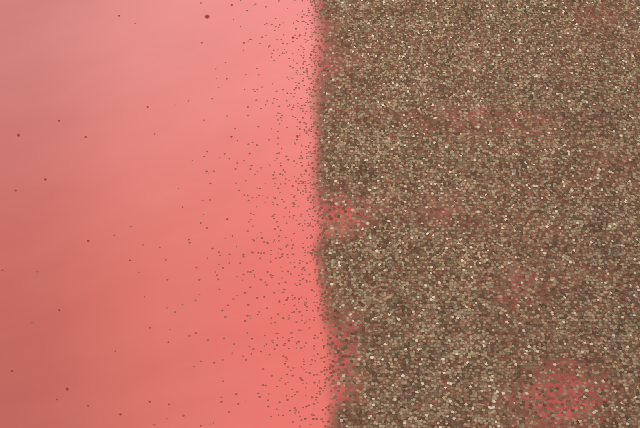
Reproduce this texture procedurally as a Shadertoy shader.

```glsl
// Smooth coral paint on the left meets a strewn bed of fine gravel on the right.
// Grains are jittered cells whose density follows the ragged border, gradient
// noise and a few thin patches; stray grains fade out across the paint.

vec3 hash3(vec2 p) {
    vec3 q = fract(p.xyx * vec3(0.1031, 0.1030, 0.0973));
    q += dot(q, q.yxz + 33.33);
    return fract((q.xxy + q.yzz) * q.zyx);
}

float gradientNoise(vec2 p) {
    vec2 i = floor(p), f = p - i;
    vec2 u = f * f * f * (f * (f * 6.0 - 15.0) + 10.0);
    vec4 n;
    for (int k = 0; k < 4; k++) {
        vec2 corner = vec2(k & 1, k >> 1);
        float a = 6.2832 * hash3(i + corner + 57.0).x;
        n[k] = dot(vec2(cos(a), sin(a)), f - corner);
    }
    return mix(mix(n.x, n.y, u.x), mix(n.z, n.w, u.x), u.y);
}

float fbm(vec2 p) {
    float sum = 0.0, amp = 1.0;
    for (int k = 0; k < 4; k++) {
        sum += amp * gradientNoise(p);
        p = p * 2.03 + 17.0;
        amp *= 0.55;
    }
    return sum;
}

// Soft elliptical patch
float patchAt(vec2 p, vec2 centre, vec2 size) {
    vec2 d = (p - centre) / size;
    return exp(-dot(d, d));
}

// Nearest present grain: x = distance over radius, y and z = random values
vec3 grains(vec2 p, float density, float size) {
    vec2 cell = floor(p);
    vec3 best = vec3(9.0, 0.0, 0.0);
    for (int y = -1; y <= 1; y++)
    for (int x = -1; x <= 1; x++) {
        vec2 id = cell + vec2(x, y);
        vec3 h = hash3(id + 211.0);
        if (h.z > density) continue;
        vec3 look = hash3(id + 483.0);
        vec2 d = p - id - 0.15 - 0.7 * h.xy;
        float dist = length(d * vec2(0.88, 1.1)) / (size * (0.75 + 0.5 * look.z));
        if (dist < best.x) best = vec3(dist, look.xy);
    }
    return best;
}

vec3 paintColour(vec2 p) {
    vec3 c = mix(vec3(0.885, 0.475, 0.435), vec3(0.915, 0.575, 0.555),
                 smoothstep(0.25, 1.05, p.y));
    c *= mix(0.90, 1.0, smoothstep(0.0, 0.42, p.x));
    c += vec3(0.045, 0.005, 0.01) * smoothstep(0.35, 0.7, p.x);
    c *= 1.0 - 0.05 * patchAt(p, vec2(0.0), vec2(0.45, 0.3));
    // Faint brushed sheen
    return c + 0.012 * fbm(vec2(p.x * 3.0 + p.y, p.y * 11.0 - p.x * 3.0));
}

void mainImage(out vec4 fragColor, in vec2 fragCoord) {
    vec2 p = fragCoord / iResolution.y;
    float px = 1.0 / iResolution.y;

    // Border of the gravel, drifting right towards the bottom
    float border = 0.735 + 0.035 * smoothstep(0.5, 0.08, p.y)
                 + 0.014 * fbm(vec2(3.0, p.y * 7.0));
    float d = p.x - border;
    float bed = smoothstep(-0.018, 0.035, d);

    // Thin places where the paint shows through
    float thin = 0.75 * patchAt(p, vec2(0.79, 0.49), vec2(0.06, 0.055))
               + 0.65 * patchAt(p, vec2(0.80, 0.17), vec2(0.05, 0.14))
               + 0.75 * patchAt(p, vec2(1.33, 0.07), vec2(0.12, 0.08))
               + 0.35 * patchAt(p, vec2(1.23, 0.36), vec2(0.08, 0.13))
               + 0.35 * patchAt(p, vec2(1.00, 0.50), vec2(0.16, 0.04))
               + 0.35 * patchAt(p, vec2(1.44, 0.62), vec2(0.12, 0.06))
               + 0.30 * patchAt(p, vec2(1.12, 0.71), vec2(0.20, 0.04))
               + 0.35 * patchAt(p, vec2(1.41, 0.96), vec2(0.09, 0.04))
               + 0.35 * patchAt(p, vec2(0.76, 0.88), vec2(0.035, 0.16));
    thin -= 0.25 * patchAt(p, vec2(1.29, 0.77), vec2(0.16, 0.03))
          + 0.25 * patchAt(p, vec2(0.94, 0.38), vec2(0.12, 0.08));
    thin += 0.28 * fbm(vec2(p.x * 4.5, p.y * 10.0) + 4.0);
    thin = clamp(thin, 0.0, 0.85);

    // Stray grains reach further left in the lower half
    float reach = mix(0.10, 0.055, smoothstep(0.3, 0.95, p.y));
    float stray = 0.32 * exp(min(d, 0.0) / reach) + 0.0008;
    float density = mix(stray, 0.97 - 0.6 * thin, bed);

    // Paint, stained where it lies under the bed
    vec3 paint = paintColour(p);
    vec3 stained = mix(vec3(0.43, 0.28, 0.225), vec3(0.74, 0.36, 0.33),
                       smoothstep(0.0, 0.75, thin));
    vec3 col = mix(paint, stained, bed * 0.95);

    // Grain grid shrinks with distance up the frame
    float depth = 1.0 - 0.28 * p.y;
    vec2 g = 155.0 * vec2((p.x - 0.75) / depth, -log(depth) / 0.28);
    vec3 grain = grains(g, density, mix(0.36, 0.62, bed));
    float soft = clamp(155.0 * px / depth, 0.15, 0.9);
    float mask = 1.0 - smoothstep(1.0 - soft, 1.0 + soft, grain.x);

    vec3 stone = mix(vec3(0.37, 0.285, 0.22), vec3(0.68, 0.60, 0.475), grain.y);
    stone = mix(stone, vec3(0.57, 0.37, 0.29), 0.75 * step(0.84 - 0.3 * thin, grain.z));
    stone = mix(stone, vec3(0.82, 0.76, 0.66), step(grain.z, 0.025));
    stone *= 1.06 - 0.16 * min(grain.x, 1.0);
    stone = mix(stone, vec3(0.60, 0.34, 0.29), 0.3 * thin);
    stone = mix(mix(vec3(0.58, 0.32, 0.27), stone, 0.35), stone, bed);
    col = mix(col, stone, mask * mix(0.78, 1.0, bed));
    col *= 1.0 + bed * (0.07 * p.y - 0.05 * smoothstep(1.1, 1.5, p.x) + 0.12 * fbm(p * 16.0));

    // Sparse larger specks on the open paint
    vec3 speck = grains(p * 42.0 + 9.0, 0.022 * (1.0 - bed), 0.10);
    float dots = 0.7 * (1.0 - smoothstep(0.6, 1.4, speck.x));
    float blot = min(length((p - vec2(0.484, 0.961)) * vec2(0.8, 1.0)),
                 min(length(p - vec2(0.043, 0.684)), length(p - vec2(0.157, 0.091))) + 0.001);
    dots = max(dots, 0.9 * (1.0 - smoothstep(0.004 - px, 0.004 + px, blot)));
    col = mix(col, vec3(0.55, 0.20, 0.18), dots * (1.0 - bed));

    fragColor = vec4(clamp(col, 0.0, 1.0), 1.0);
}
```
